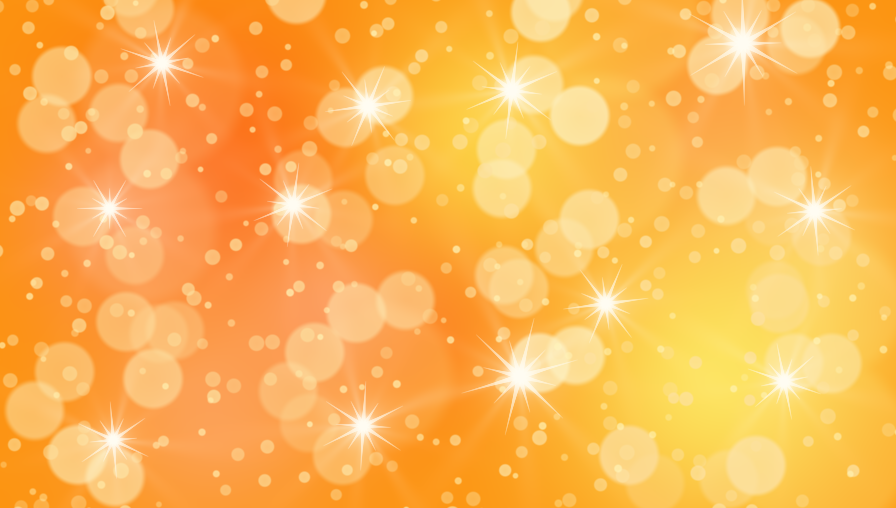
A WebGL 1 fragment shader for this background:

```glsl
precision highp float;
// Warm golden bokeh: soft orange glows, pale discs, scattered dots and sparkling stars.

uniform vec2 u_resolution;

vec2 hash2(vec2 p) {
  vec3 q = fract(p.xyx * vec3(0.1031, 0.1030, 0.0973));
  q += dot(q, q.yzx + 33.33);
  return fract((q.xx + q.yz) * q.zy);
}

float glow(vec2 p, vec2 center, float radius) {
  vec2 d = (p - center) / radius;
  return exp(-dot(d, d));
}

// Disc with a feathered edge and a slightly stronger rim
float disc(vec2 p, vec2 center, float radius, float feather) {
  float d = length(p - center);
  float rim = 0.88 + 0.12 * min(d / radius, 1.0);
  return rim * (1.0 - smoothstep(radius - feather, radius + feather, d));
}

// Coverage of small dots, one candidate per jittered cell
float dots(vec2 p, float cell, float radius, float density, float seed) {
  vec2 id = floor(p / cell);
  float cover = 0.0;
  for (int j = -1; j <= 1; j++) {
    for (int i = -1; i <= 1; i++) {
      vec2 c = id + vec2(float(i), float(j));
      vec2 jitter = hash2(c + seed);
      vec2 kind = hash2(c + seed + 57.0);
      float r = radius * mix(0.75, 1.1, kind.y);
      float spot = disc(p, (c + jitter) * cell, r, 0.0022);
      float alpha = step(kind.x, density) * mix(0.35, 0.8, jitter.y);
      cover = 1.0 - (1.0 - cover) * (1.0 - alpha * spot);
    }
  }
  return cover;
}

// Sparkle: glowing core, tapered needles and faint wide rays
float star(vec2 d, float size, float turn) {
  float r = length(d) + 0.0001;
  float pixel = 1.0 / u_resolution.y;
  float light = 1.6 * exp(-r * r / (size * size * 0.03));
  light += 0.7 * exp(-r / (size * 0.28));
  for (int k = 0; k < 6; k++) {
    float a = turn + float(k) * 0.5236;
    vec2 axis = vec2(cos(a), sin(a));
    float along = abs(dot(d, axis));
    float across = abs(dot(d, vec2(-axis.y, axis.x)));
    float reach = size * mix(0.65, 1.05, mod(float(k), 2.0));
    float taper = max(1.0 - along / reach, 0.0);
    float width = 0.045 * size * taper * taper;
    light += 0.8 * sqrt(taper) * (1.0 - smoothstep(width, width + pixel, across));
  }
  float angle = atan(d.y, d.x) + turn;
  float wedge = pow(0.5 + 0.5 * cos(angle * 9.0), 4.0) * (0.6 + 0.4 * cos(angle * 4.0 + 1.0));
  return light + 0.17 * wedge * exp(-r / (size * 1.5));
}

void main() {
  vec2 p = gl_FragCoord.xy / u_resolution.y;
  float aspect = u_resolution.x / u_resolution.y;
  vec2 q = vec2(p.x * 1.766 / aspect, p.y);

  // Broad colour field: orange, red-orange, salmon and yellow
  vec3 color = vec3(0.99, 0.58, 0.06);
  color = mix(color, vec3(0.99, 0.41, 0.08), 0.95 * glow(q, vec2(0.44, 0.66), 0.32));
  color = mix(color, vec3(0.99, 0.45, 0.09), 0.85 * glow(q, vec2(0.84, 0.40), 0.22));
  color = mix(color, vec3(0.99, 0.64, 0.38), 0.85 * glow(q, vec2(0.42, 0.20), 0.25));
  color = mix(color, vec3(0.99, 0.62, 0.40), 0.85 * glow(q, vec2(0.64, 0.40), 0.16));
  color = mix(color, vec3(0.99, 0.61, 0.39), 0.85 * glow(q, vec2(0.24, 0.58), 0.18));
  color = mix(color, vec3(0.99, 0.83, 0.27), 0.95 * glow(q, vec2(0.97, 0.74), 0.25));
  color = mix(color, vec3(0.99, 0.62, 0.29), 0.85 * glow(q, vec2(1.42, 0.72), 0.22));
  color = mix(color, vec3(0.99, 0.80, 0.44), 0.75 * glow(q, vec2(1.60, 0.50), 0.20));
  color = mix(color, vec3(0.99, 0.89, 0.37), glow(q, vec2(1.42, 0.26), 0.33));

  // Large veiled discs, salmon on the left and golden on the right
  vec3 veil = mix(vec3(0.99, 0.74, 0.50), vec3(0.99, 0.88, 0.46), smoothstep(0.5, 1.2, q.x));
  for (int i = 0; i < 7; i++) {
    float n = float(i);
    vec2 c = fract(n * vec2(0.7549, 0.5698) + vec2(0.16, 0.55));
    float r = mix(0.12, 0.19, hash2(vec2(n, 3.0)).x);
    color = mix(color, veil, 0.25 * disc(p, c * vec2(aspect, 1.0), r, 0.02));
  }

  // Medium bokeh discs in loose pairs
  for (int i = 0; i < 29; i++) {
    float n = float(i);
    vec2 c = fract(n * vec2(0.7549, 0.5698) + vec2(0.05, 0.27)) * vec2(aspect, 1.0);
    c += 0.1 * (hash2(vec2(n, 11.0)) - 0.5);
    vec2 kind = hash2(vec2(n, 23.0));
    vec2 mate = c + 0.22 * (hash2(vec2(n, 37.0)) - 0.5);
    vec3 pale = mix(vec3(0.99, 0.86, 0.60), vec3(0.99, 0.95, 0.76), kind.y);
    color = mix(color, pale, mix(0.28, 0.70, kind.y) * disc(p, mate, 0.057, 0.007));
    color = mix(color, pale, mix(0.45, 0.85, kind.x) * disc(p, c, 0.058, 0.006));
  }

  // Small and tiny dots
  color = mix(color, vec3(0.99, 0.88, 0.62), dots(p, 0.075, 0.014, 0.75, 5.0));
  color = mix(color, vec3(1.0, 0.95, 0.70), dots(p, 0.085, 0.007, 0.7, 91.0));

  // Stars scattered over a four by three grid
  float sparkle = 0.0;
  for (int i = 0; i < 12; i++) {
    float n = float(i);
    vec2 cell = vec2(mod(n, 4.0), floor(n / 4.0));
    vec2 jitter = mix(vec2(0.2), vec2(0.8), hash2(cell + 71.0));
    vec2 c = (cell + jitter) / vec2(4.0, 3.0) * vec2(aspect, 1.0);
    vec2 kind = hash2(cell + 131.0);
    sparkle += star(p - c, mix(0.06, 0.125, kind.x), kind.y);
  }
  color = mix(color, vec3(1.0, 0.99, 0.95), 1.0 - exp(-1.6 * sparkle));

  gl_FragColor = vec4(color, 1.0);
}
```
